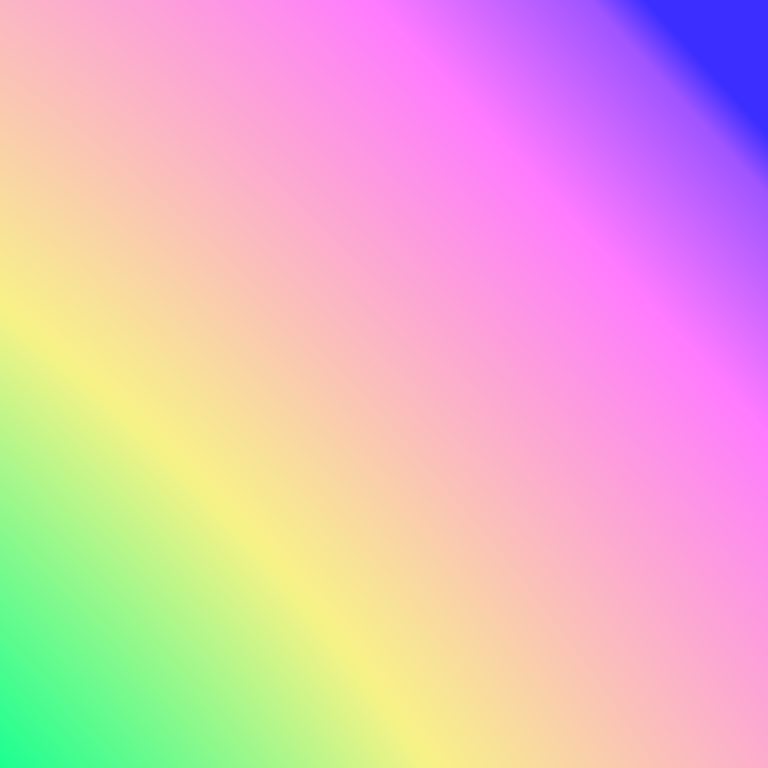
Give the GLSL for this background, as a Shadertoy shader.

```glsl
#define AXIS vec2(0.738, 0.675)
#define BEND 0.2
#define YELLOW_AT 0.444
#define MAGENTA_AT 1.032
#define PURPLE_AT 1.242
#define BLUE_AT 1.295

const vec3 GREEN   = vec3(0.11, 1.00, 0.57);
const vec3 YELLOW  = vec3(0.97, 0.95, 0.53);
const vec3 MAGENTA = vec3(1.00, 0.48, 1.00);
const vec3 PURPLE  = vec3(0.62, 0.33, 1.00);
const vec3 BLUE    = vec3(0.23, 0.18, 1.00);

// Linear progress from one stop to the next
float ramp(float start, float end, float x) {
    return clamp((x - start) / (end - start), 0.0, 1.0);
}

// Diagonal position, with bands that straighten toward magenta
float bandLevel(vec2 p) {
    vec2 axis = normalize(AXIS);
    float along = dot(p, axis);
    float across = dot(p, vec2(axis.y, -axis.x));
    float bend = BEND * (1.0 - ramp(YELLOW_AT, MAGENTA_AT, along));
    return along + bend * across * across;
}

// Piecewise gradient through the colour stops
vec3 palette(float level) {
    vec3 color = mix(GREEN, YELLOW, ramp(0.0, YELLOW_AT, level));
    color = mix(color, MAGENTA, ramp(YELLOW_AT, MAGENTA_AT, level));
    color = mix(color, PURPLE, ramp(MAGENTA_AT, PURPLE_AT, level));
    return mix(color, BLUE, ramp(PURPLE_AT, BLUE_AT, level));
}

void mainImage(out vec4 fragColor, in vec2 fragCoord) {
    vec2 uv = fragCoord / iResolution.xy;
    fragColor = vec4(palette(bandLevel(uv)), 1.0);
}
```
